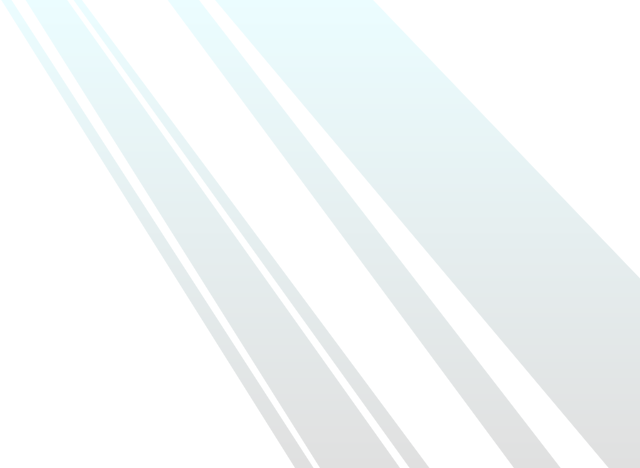
A Shadertoy shader for this background:

```glsl
// Slanted, widening beams of pale light that fade from icy cyan to grey on white.

#define BEAM_COUNT 5
#define PAPER_COLOR vec3(1.0)
#define TOP_COLOR vec3(0.922, 0.992, 1.0)
#define BOTTOM_COLOR vec3(0.878, 0.878, 0.878)
#define EDGE_SOFTNESS 1.1

// Each beam: left and right edge at the top, then left and right edge at the
// bottom, as fractions of the canvas width.
const vec4 BEAMS[BEAM_COUNT] = vec4[BEAM_COUNT](
    vec4(0.002, 0.018, 0.461, 0.490),
    vec4(0.040, 0.105, 0.500, 0.625),
    vec4(0.115, 0.128, 0.640, 0.671),
    vec4(0.262, 0.311, 0.803, 0.876),
    vec4(0.336, 0.583, 0.951, 1.284)
);

// Smoothed coverage of the area to the right of a straight slanted edge.
float rightOfEdge(vec2 uv, float topX, float bottomX) {
    float offset = uv.x - mix(bottomX, topX, uv.y);
    vec2 pixelStep = vec2(1.0, bottomX - topX) / iResolution.xy;
    return clamp(0.5 + offset / (EDGE_SOFTNESS * length(pixelStep)), 0.0, 1.0);
}

float beamCoverage(vec2 uv, vec4 beam) {
    return rightOfEdge(uv, beam.x, beam.z) - rightOfEdge(uv, beam.y, beam.w);
}

void mainImage(out vec4 fragColor, in vec2 fragCoord) {
    vec2 uv = fragCoord / iResolution.xy;

    // Beams never overlap, so their coverages add up.
    float coverage = 0.0;
    for (int i = 0; i < BEAM_COUNT; i++) {
        coverage += beamCoverage(uv, BEAMS[i]);
    }

    // One vertical gradient tints all the beams.
    vec3 beamColor = mix(BOTTOM_COLOR, TOP_COLOR, uv.y);
    fragColor = vec4(mix(PAPER_COLOR, beamColor, clamp(coverage, 0.0, 1.0)), 1.0);
}
```
